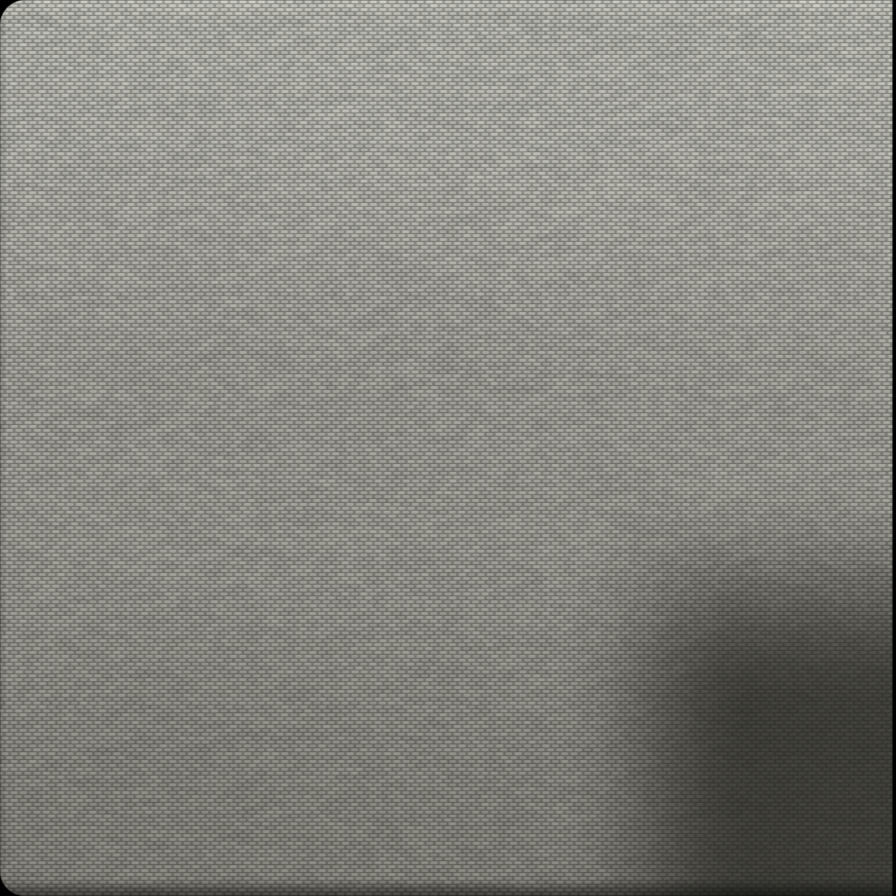
A WebGL 2 fragment shader for this texture:

```glsl
#version 300 es
precision highp float;
// Fine grey woven cloth on a panel: staggered rows of small raised floats,
// shaded by a vertical light falloff, a soft shadow in the lower right corner
// and dark panel borders. Samples are averaged to keep the weave smooth.
#define COLUMNS 96.0
#define ROWS 230.0
#define FLOAT_HALF_SIZE vec2(0.33, 0.34)
#define RELIEF 0.27
#define WEAR 0.10
#define CORNER_RADIUS 0.028
#define RIGHT_EDGE 0.996
#define SAMPLES 3

uniform vec2 u_resolution;
out vec4 fragColor;

const vec3 LIGHT_CLOTH = vec3(0.635, 0.635, 0.610);
const vec3 MID_CLOTH = vec3(0.545, 0.542, 0.517);
const vec3 LOW_CLOTH = vec3(0.465, 0.460, 0.435);
const vec3 SHADOW_CLOTH = vec3(0.235, 0.233, 0.213);

float hash(vec2 p) {
    vec3 q = fract(vec3(p.xyx) * 0.1031);
    q += dot(q, q.yzx + 33.33);
    return fract((q.x + q.y) * q.z);
}

float noise(vec2 p) {
    vec2 cell = floor(p), f = fract(p);
    f = f * f * (3.0 - 2.0 * f);
    float low = mix(hash(cell), hash(cell + vec2(1, 0)), f.x);
    float high = mix(hash(cell + vec2(0, 1)), hash(cell + vec2(1, 1)), f.x);
    return mix(low, high, f.y);
}

float roundedBox(vec2 p, vec2 halfSize, float radius) {
    vec2 d = abs(p) - halfSize + radius;
    return length(max(d, 0.0)) + min(max(d.x, d.y), 0.0) - radius;
}

// Brightness factor of the weave, centred near one.
float weave(vec2 uv) {
    vec2 grid = uv * vec2(COLUMNS, ROWS);
    float row = floor(grid.y);
    grid.x += 0.5 * mod(row, 2.0) + 0.08 * (hash(vec2(row, 7.0)) - 0.5);
    vec2 cell = floor(grid), local = fract(grid) - 0.5;

    // Raised float, lit from above, with a dark crease below it.
    float d = roundedBox(local, FLOAT_HALF_SIZE, 0.14);
    float raised = 1.0 - smoothstep(-0.08, 0.12, d);
    float crease = 1.0 - smoothstep(0.04, 0.22, abs(local.y + 0.46));
    float slope = 0.10 * local.y * raised;

    // Uneven yarn, from one float to the next and along the threads.
    float yarn = hash(cell) - 0.5;
    float thread = noise(vec2(uv.x * 30.0, row * 0.7)) - 0.5;
    float relief = RELIEF * (raised - 0.52) - 0.10 * (crease - 0.25) + slope;
    return 1.0 + relief + WEAR * (yarn + 0.4 * thread);
}

// Broad lighting over the panel.
vec3 lighting(vec2 uv) {
    vec3 cloth = mix(LOW_CLOTH, MID_CLOTH, smoothstep(0.0, 0.52, uv.y));
    cloth = mix(cloth, LIGHT_CLOTH, smoothstep(0.45, 1.0, uv.y));
    cloth *= 1.0 + 0.03 * (noise(uv * 5.0) - 0.5);
    float across = smoothstep(0.61, 0.84, uv.x);
    float below = 1.0 - smoothstep(0.20, 0.47, uv.y);
    return mix(cloth, SHADOW_CLOTH, across * below);
}

// Coverage by the panel, rounded on its left corners only.
float panelMask(vec2 uv, float pixel) {
    vec2 halfSize = vec2(RIGHT_EDGE, 0.5);
    float body = roundedBox(uv - vec2(RIGHT_EDGE, 0.5), halfSize, CORNER_RADIUS);
    float d = max(body, uv.x - RIGHT_EDGE);
    return 1.0 - smoothstep(-pixel, pixel, d);
}

void main() {
    vec2 uv = gl_FragCoord.xy / u_resolution;
    float pixel = 1.0 / min(u_resolution.x, u_resolution.y);

    // Average the weave over the area of the fragment.
    float cloth = 0.0;
    for (int j = 0; j < SAMPLES; j++) {
        for (int i = 0; i < SAMPLES; i++) {
            vec2 offset = (vec2(i, j) + 0.5) / float(SAMPLES) - 0.5;
            cloth += weave(uv + offset / u_resolution);
        }
    }
    cloth /= float(SAMPLES * SAMPLES);

    // Flatten the weave where it lies in shadow, then turn the borders.
    vec3 light = lighting(uv);
    float contrast = smoothstep(0.12, 0.46, light.g);
    vec3 color = light * mix(1.0, cloth, mix(0.5, 1.0, contrast));
    color *= mix(0.55, 1.0, smoothstep(0.0, 0.022, uv.y));
    color *= 1.0 + 0.07 * smoothstep(0.982, 0.998, uv.y);
    color *= mix(0.88, 1.0, smoothstep(0.0, 0.008, uv.x));
    color *= panelMask(uv, pixel);
    fragColor = vec4(color, 1.0);
}
```
